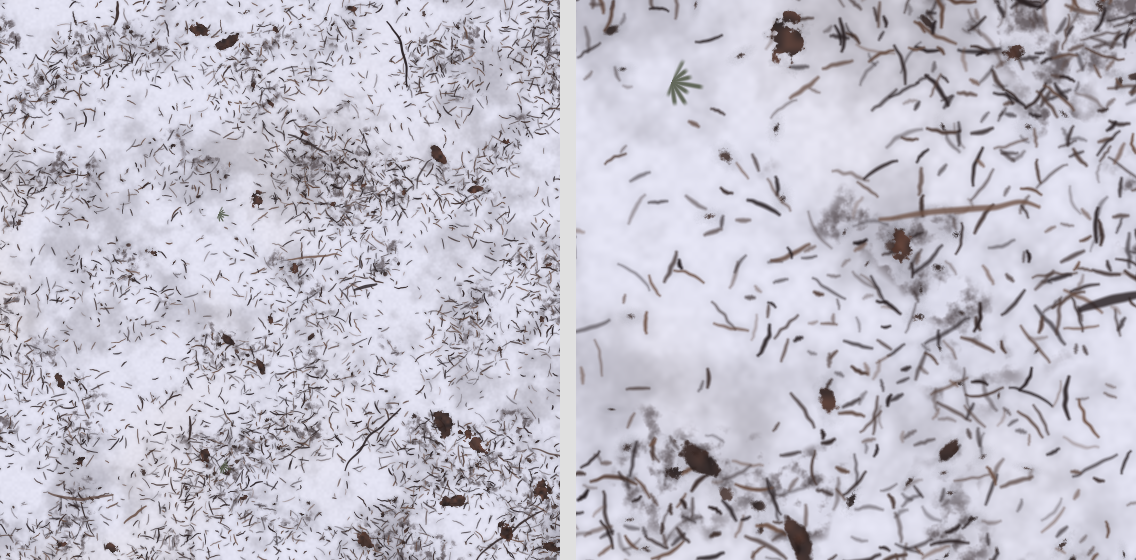
Left, the full canvas; right, a detail of the centre.
This texture is drawn by a three.js fragment shader. Its source:

```glsl
// Old snow strewn with conifer needles, crumbs of bark, twigs, dead leaves and green sprigs.
varying vec2 vUv;

float hash(vec2 p) {
  vec3 q = fract(p.xyx * 0.1031);
  q += dot(q, q.yzx + 33.33);
  return fract((q.x + q.y) * q.z);
}

vec2 hash2(vec2 p) {
  return vec2(hash(p), hash(p.yx + 57.31));
}

float noise(vec2 p) {
  vec2 i = floor(p), f = fract(p);
  f = f * f * (3.0 - 2.0 * f);
  return mix(mix(hash(i), hash(i + vec2(1.0, 0.0)), f.x),
             mix(hash(i + vec2(0.0, 1.0)), hash(i + 1.0), f.x), f.y);
}

float fbm(vec2 p) {
  float sum = 0.0, gain = 0.5;
  for (int i = 0; i < 4; i++) {
    sum += gain * noise(p);
    p = mat2(1.6, 1.2, -1.2, 1.6) * p + 7.7;
    gain *= 0.5;
  }
  return sum;
}

// How thickly debris gathers at a place, more towards the right
float litter(vec2 p) {
  return smoothstep(0.36, 0.7, fbm(p * 13.0 + 3.0) + 0.08 * (p.x - 0.5));
}

vec2 spin(vec2 p, float angle) {
  float c = cos(angle), s = sin(angle);
  return vec2(c * p.x + s * p.y, c * p.y - s * p.x);
}

// Slightly bent, tapering strands; reach is in cells, width in canvas units
void strands(inout vec3 colour, vec2 uv, float cells, float seed, vec2 reach, float width, vec2 chance) {
  for (int y = -1; y <= 1; y++) {
    for (int x = -1; x <= 1; x++) {
      vec2 id = floor(uv * cells) + vec2(float(x), float(y));
      vec2 place = hash2(id + seed), shape = hash2(id + seed + 17.3), tint = hash2(id + seed + 141.7);
      if (hash(id + seed + 83.9) > chance.x + chance.y * litter((id + place) / cells)) continue;
      vec2 p = spin(uv * cells - id - place, shape.x * 6.2832);
      float len = mix(reach.x, reach.y, shape.y * shape.y);
      float t = clamp(p.x / len, -1.0, 1.0);
      p.y += len * ((tint.x - 0.5) * 0.45 * t * t + 0.14 * noise(vec2(t * 2.5 + 9.0, place.x * 90.0)) - 0.07);
      float d = length(vec2(p.x - len * t, p.y)) / cells;
      float w = width * (0.6 + 0.8 * place.y) * (1.0 - 0.45 * t * t);
      float cover = 1.0 - smoothstep(w - 0.0011, w + 0.0014, d);
      vec3 bark = mix(vec3(0.15, 0.12, 0.13), vec3(0.44, 0.33, 0.28), tint.y * tint.y);
      colour *= 1.0 - 0.035 * (1.0 - smoothstep(0.0, 0.007, d));
      colour = mix(colour, bark, cover * mix(min(width * 350.0, 0.8), 1.0, tint.x));
    }
  }
}

// Flakes from smooth to ragged with a mottled surface; size is in cells
void flakes(inout vec3 colour, vec2 uv, float cells, float seed, vec2 size, vec2 chance, vec3 brown) {
  for (int y = -1; y <= 1; y++) {
    for (int x = -1; x <= 1; x++) {
      vec2 id = floor(uv * cells) + vec2(float(x), float(y));
      vec2 place = hash2(id + seed), shape = hash2(id + seed + 29.1);
      if (hash(id + seed + 71.3) > chance.x + chance.y * litter((id + place) / cells)) continue;
      vec2 p = spin(uv * cells - id - place, (shape.x + 5.0 * place.y) * 6.2832);
      float radius = mix(size.x, size.y, shape.y * shape.y * shape.y);
      float ragged = (fbm(p / radius * 1.6 + place * 40.0) - 0.47) * mix(0.6, 3.0, place.x);
      float d = (length(p * vec2(0.8, 1.0 + shape.x)) - radius * (1.0 + ragged)) / cells;
      vec3 skin = mix(vec3(0.14, 0.11, 0.11), brown, noise(uv * 150.0 + seed) * (0.5 + 0.6 * place.y));
      colour *= 1.0 - 0.08 * (1.0 - smoothstep(0.0, 0.008, d));
      colour = mix(colour, skin, 0.92 * (1.0 - smoothstep(-0.0015, 0.0016, d)));
    }
  }
}

// Rare open fans of green needles
void sprigs(inout vec3 colour, vec2 uv) {
  vec2 id = floor(uv * 4.0);
  if (hash(id + 5.7) > 0.25) return;
  vec2 p = spin(uv - (id + 0.2 + 0.6 * hash2(id + 12.0)) / 4.0, hash(id) * 6.2832);
  float r = length(p), turn = atan(p.y, p.x), angle = turn * 2.4;
  float needle = r * abs(fract(angle) - 0.5) / 2.4;
  float tip = 0.01 + 0.014 * hash(vec2(floor(angle), 3.0));
  float cover = (1.0 - smoothstep(0.0003, 0.0022, needle)) * (1.0 - smoothstep(tip - 0.004, tip, r));
  cover *= 1.0 - smoothstep(1.3, 1.8, abs(turn));
  colour = mix(colour, vec3(0.27, 0.3, 0.22), 0.8 * cover);
}

void main() {
  vec2 uv = vUv;
  float debris = litter(uv);

  // Snow: soft hollows, fine grain, grey melt around debris, a faint warm stain
  float relief = 0.55 * fbm(uv * 7.0) + 0.45 * fbm(uv * 34.0 + 20.0);
  vec3 colour = mix(vec3(0.755, 0.75, 0.8), vec3(0.89, 0.89, 0.95), smoothstep(0.27, 0.55, relief));
  colour += 0.03 * (noise(uv * 210.0) - 0.5);
  colour -= 0.07 * debris * fbm(uv * 60.0 + 4.0);
  colour -= vec3(0.0, 0.012, 0.035) * smoothstep(0.45, 0.7, fbm(uv * 4.0 + 31.0)) * (1.0 - uv.x);

  // Dark grit in the thickest drifts of litter
  float grit = smoothstep(0.45, 0.75, fbm(uv * 95.0 + 8.0)) * smoothstep(0.45, 0.95, debris);
  colour = mix(colour, vec3(0.3, 0.26, 0.27), 0.75 * grit);

  // Crumbs and needles
  flakes(colour, uv, 48.0, 11.0, vec2(0.05, 0.2), vec2(0.03, 0.55), vec3(0.36, 0.28, 0.26));
  for (int i = 0; i < 5; i++) {
    float layer = float(i);
    strands(colour, uv + 0.013 * layer, 42.0 + 3.0 * layer, 100.0 + 37.0 * layer,
            vec2(0.12, 0.62), 0.0009, vec2(0.07, 1.0));
  }

  // Twigs, sprigs and leaves
  sprigs(colour, uv);
  strands(colour, uv, 6.0, 310.0, vec2(0.12, 0.5), 0.002, vec2(0.25, 0.25));
  flakes(colour, uv, 13.0, 420.0, vec2(0.05, 0.25), vec2(0.02, 0.5), vec3(0.42, 0.27, 0.22));

  gl_FragColor = vec4(colour, 1.0);
}
```
